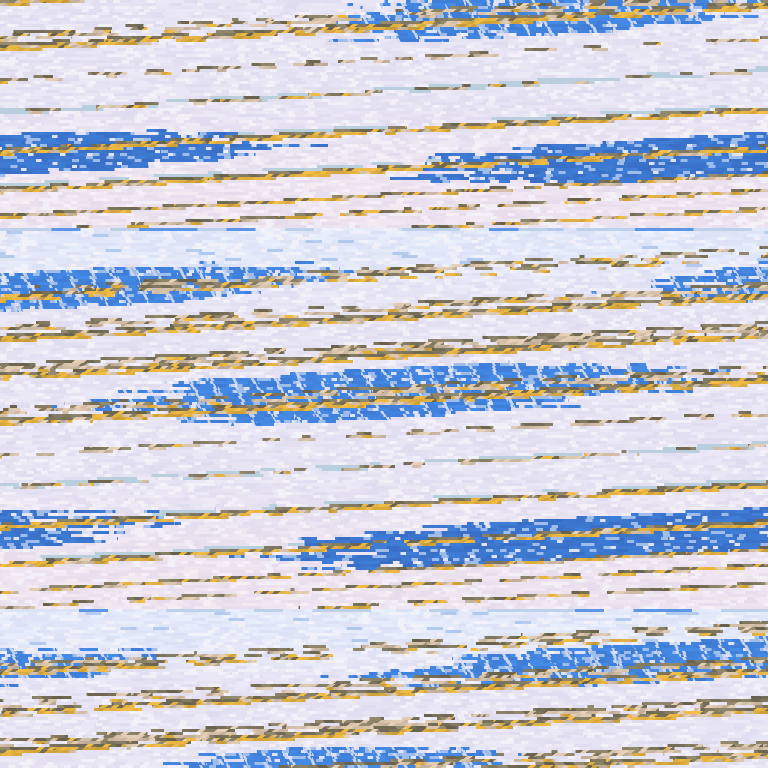
Write a WebGL 1 fragment shader that draws this pattern.

```glsl
precision highp float;
// Pale woven cloth with slanted gilt strands and ragged blue brush patches.
uniform vec2 u_resolution;

// The canvas is 100 units wide and high, y pointing down.
const float ROW = 100.0 / 256.0;
const vec3 OLIVE = vec3(0.47, 0.44, 0.35);
const vec3 TAN = vec3(0.83, 0.75, 0.66);
const vec3 GOLD = vec3(0.87, 0.68, 0.25);
const vec3 ICE = vec3(0.62, 0.74, 0.92);

float hash(vec2 p) {
  vec3 q = fract(p.xyx * 0.1031);
  q += dot(q, q.yzx + 33.33);
  return fract((q.x + q.y) * q.z);
}

// Random value per horizontal dash, with every row shifted on its own.
float dash(float x, float row, float len) {
  float shift = 9.0 * hash(vec2(row, 3.7));
  return hash(vec2(floor((x + shift) / len) + 40.0, row + len * 17.0));
}

// Speckled thread: olive on its upper side, gold or tan below.
vec3 strand(vec3 base, vec2 p, float row, float d, float halfWidth, float gild, float cover) {
  float grain = dash(p.x + 1.2 * p.y, row, 0.75);
  float tint = dash(p.x - 0.8 * p.y, row, 1.3);
  float inside = step(abs(d), halfWidth) * step(dash(p.x, row, 2.3), cover);
  float side = d / halfWidth + (grain - 0.5) * 1.5;
  vec3 lit = mix(TAN, GOLD, step(tint, gild)) * (0.88 + 0.22 * grain);
  vec3 thread = mix(OLIVE * (0.85 + 0.4 * tint), lit, step(-0.15, side));
  return mix(base, thread, inside);
}

// Band from ends.x to ends.y that frays and narrows at its tips.
float patchMask(float x, float row, float d, vec2 ends, float halfHeight) {
  float fray = (hash(vec2(row, 8.3)) - 0.5) * 17.0 + (dash(x, row, 2.6) - 0.5) * 11.0;
  float tip = min(x - ends.x, ends.y - x) + fray;
  return step(abs(d), halfHeight * sqrt(clamp(tip / 20.0, 0.0, 1.0)) - 0.01);
}

vec3 cloth(vec2 p) {
  float row = floor(p.y / ROW);
  float y = (row + 0.5) * ROW;
  float x = p.x;
  float fine = dash(x, row, 0.9);
  float coarse = dash(x, row, 1.7);

  // Slanted repeat: t runs down across one set of strands, k counts the sets.
  float v = y + 0.055 * x - 12.4;
  float k = floor(v / 48.8);
  float t = v - 48.8 * k;
  float below = mod(y - 29.7, 49.5);

  // Ground: icy under each seam, lavender, then pinkish.
  vec3 col = mix(vec3(0.885, 0.91, 0.975), vec3(0.902, 0.89, 0.955), smoothstep(2.0, 11.0, below));
  col = mix(col, vec3(0.93, 0.89, 0.94), smoothstep(32.0, 46.0, below));
  col += (coarse - 0.5) * vec3(0.05, 0.055, 0.03);
  col = mix(col, vec3(0.965, 0.955, 0.98), 0.75 * step(0.83, fine));

  // Level seam and the stray dashes beneath it.
  float seamDash = dash(x, row, 3.8);
  float seam = step(below, ROW) * step(seamDash, 0.7);
  col = mix(col, mix(vec3(0.74, 0.82, 0.92), vec3(0.36, 0.59, 0.9), step(seamDash, 0.25)), seam);
  col = mix(col, ICE, 0.7 * step(below, 5.0) * step(0.965, dash(x, row, 2.1)));

  // Blue patches, drifting left from one set to the next.
  float blue = patchMask(x, row, t - 41.6, vec2(15.0 + 28.0 * max(-k, 0.0), 84.0 - 20.0 * k), 3.3);
  blue = max(blue, patchMask(x, row, t - 7.8, vec2(-40.0, 34.0 - 16.0 * k), 2.7));
  blue = max(blue, patchMask(x, row, t - 13.1, vec2(56.0 - 19.0 * k, 150.0), 2.8));
  blue = max(blue, patchMask(x, row, t - 25.7, vec2(-40.0, 40.0 - 22.0 * k), 2.5));
  blue = max(blue, patchMask(x, row, t - 29.8, vec2(86.0 - 36.0 * k, 150.0), 2.6));
  float scaly = step(20.0, t);
  vec3 ink = mix(vec3(0.22, 0.43, 0.77), vec3(0.27, 0.55, 0.91), 0.55 * coarse + 0.45 * scaly);
  ink = mix(ink, ICE, step(0.84, fine));
  ink = mix(ink, vec3(0.88, 0.89, 0.96), step(0.93, dash(x, row, 0.7)));
  float stroke = fract((x - 0.5 * p.y + 0.9 * fine) / 2.9);
  ink = mix(ink, vec3(0.79, 0.83, 0.94), scaly * step(stroke, 0.14));
  col = mix(col, ink, blue);

  // Pale blue fringes over the upper strands.
  float fringe = step(abs(t - 2.2), 0.4) + step(abs(t - 6.8), 0.25) + step(abs(t - 11.8), 0.25);
  col = mix(col, vec3(0.73, 0.81, 0.87), fringe * (1.0 - blue) * step(dash(x, row, 6.0), 0.62));

  // Strands; those next to the seam stop at it.
  float above = step(y, 29.7 + 49.5 * k);
  col = strand(col, p, row, t - 2.3, 0.26, 0.2, 0.55);
  col = strand(col, p, row, t - 7.4, 0.42, 0.85, 0.94);
  col = strand(col, p, row, t - 12.4, 0.42, 0.75, 0.93);
  col = strand(col, p, row, t - 15.8, 0.28, 0.6, 0.9);
  col = strand(col, p, row, t - 17.9, 0.26, 0.5, 0.85 * above);
  col = strand(col, p, row, t - 20.3, 0.26, 0.5, 0.85 * above);
  col = strand(col, p, row, t - 25.5, 0.35, 0.1, 0.6);
  col = strand(col, p, row, t - 26.4, 0.5, 0.55, 0.94 - 0.006 * x);
  col = strand(col, p, row, t - 30.4, 0.55, 0.15, 0.6);
  col = strand(col, p, row, t - 31.7, 0.5, 0.7, 0.95);
  col = strand(col, p, row, t - 35.6, 0.6, 0.1, 0.75);
  col = strand(col, p, row, t - 36.7, 0.5, 0.7, 0.93);
  col = strand(col, p, row, t - 41.2, 0.6, 0.1, 0.55);
  col = strand(col, p, row, t - 42.6, 0.55, 0.75, 0.95);
  col = strand(col, p, row, t - 46.9, 0.3, 0.1, 0.62);
  return col;
}

void main() {
  // Four samples per pixel smooth the edges.
  vec3 sum = vec3(0.0);
  for (int i = 0; i < 4; i++) {
    float n = float(i);
    vec2 offset = vec2(mod(n, 2.0), floor(n / 2.0)) * 0.5 - 0.25;
    vec2 uv = (gl_FragCoord.xy + offset) / u_resolution;
    sum += cloth(100.0 * vec2(uv.x, 1.0 - uv.y));
  }
  gl_FragColor = vec4(sum / 4.0, 1.0);
}
```
